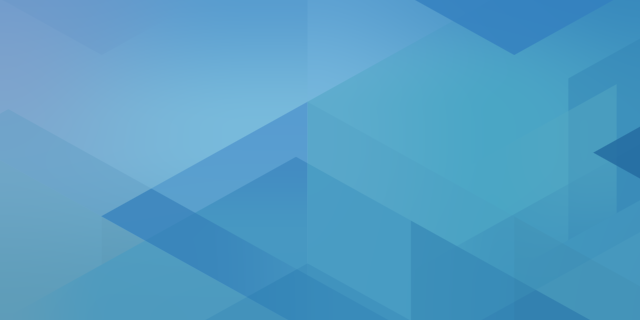
Write a Shadertoy shader that draws this background.

```glsl
// Overlapping translucent chevrons and panels on a soft blue-teal gradient.
// Every slanted edge shares one slope; half-plane masks are multiplied into
// shapes, and each shape is blended over the gradient with a fading opacity.

const float SLOPE = 0.555;

float edge(float d) {
    float w = 0.9 / iResolution.y;
    return smoothstep(-w, w, d);
}

// Half-planes below a rising or falling line through a, and right of x
float belowRise(vec2 p, vec2 a) { return edge(a.y + SLOPE * (p.x - a.x) - p.y); }
float belowFall(vec2 p, vec2 a) { return edge(a.y - SLOPE * (p.x - a.x) - p.y); }
float rightOf(vec2 p, float x) { return edge(p.x - x); }

// Three colours spread from left to right
vec3 spread(float x, vec3 left, vec3 middle, vec3 right) {
    return mix(mix(left, middle, smoothstep(0.0, 0.8, x)), right, smoothstep(0.9, 2.0, x));
}

vec3 backdrop(vec2 p) {
    vec3 top = spread(p.x, vec3(0.43, 0.61, 0.80), vec3(0.34, 0.61, 0.81), vec3(0.22, 0.54, 0.74));
    vec3 centre = spread(p.x, vec3(0.48, 0.68, 0.82), vec3(0.47, 0.73, 0.86), vec3(0.28, 0.61, 0.76));
    vec3 bottom = spread(p.x, vec3(0.36, 0.60, 0.71), vec3(0.30, 0.60, 0.75), vec3(0.28, 0.59, 0.74));
    vec3 c = mix(bottom, centre, smoothstep(0.0, 0.55, p.y));
    c = mix(c, top, smoothstep(0.6, 1.05, p.y));
    // Violet tint at the left border
    return mix(c, vec3(0.51, 0.62, 0.79), 0.5 * exp(-12.0 * p.x * p.x - 14.0 * (p.y - 0.76) * (p.y - 0.76)));
}

void mainImage(out vec4 fragColor, in vec2 fragCoord) {
    vec2 p = fragCoord / iResolution.xy * vec2(2.0, 1.0);
    vec3 col = backdrop(p);

    // Shared edges of the large chevrons
    vec2 tall = vec2(0.961, 0.682), inner = vec2(0.925, 0.510), low = vec2(0.961, 0.177);
    float tallRise = belowRise(p, tall), tallFall = belowFall(p, tall);
    float innerRise = belowRise(p, inner), innerFall = belowFall(p, inner);
    float bandTop = belowFall(p, vec2(0.026, 0.659));
    float bandBase = belowFall(p, vec2(0.0, 0.500));
    float spine = rightOf(p, 0.961), pillar = rightOf(p, 1.284);

    // Teal field right of the spine, with a pale wedge above it
    float glow = exp(-3.0 * distance(p, vec2(1.0, 0.74)));
    col = mix(col, vec3(0.46, 0.71, 0.87), 0.5 * glow * spine * (1.0 - tallRise));
    vec3 teal = mix(vec3(0.36, 0.67, 0.80), vec3(0.28, 0.65, 0.77), smoothstep(0.95, 1.6, p.x));
    float tealFade = smoothstep(1.02, 0.65, p.y) * smoothstep(2.15, 1.5, p.x);
    col = mix(col, teal, 0.9 * spine * tallRise * tealFade);
    col = mix(col, vec3(0.29, 0.60, 0.75), 0.25 * spine * tallFall);

    // Inverted triangles hanging from the top
    float leftHang = (1.0 - belowFall(p, vec2(0.318, 0.828))) * (1.0 - belowRise(p, vec2(0.318, 0.828)));
    col = mix(col, vec3(0.39, 0.58, 0.78), 0.28 * leftHang * smoothstep(0.62, 0.25, p.x));
    float rightHang = (1.0 - belowFall(p, vec2(1.607, 0.828))) * (1.0 - belowRise(p, vec2(1.607, 0.828)));
    col = mix(col, vec3(0.20, 0.50, 0.75), 0.8 * rightHang);

    // Lower left field and its teal foreground
    col = mix(col, vec3(0.38, 0.63, 0.74), 0.45 * bandBase * (1.0 - spine));
    col = mix(col, vec3(0.28, 0.60, 0.75), 0.65 * bandBase * innerRise * (1.0 - spine) * smoothstep(0.0, 0.35, p.x));
    col *= 1.0 - 0.02 * bandBase * rightOf(p, 0.318) * (1.0 - innerRise);

    // Tall and inner chevrons
    vec3 tallTint = mix(vec3(0.34, 0.62, 0.80), vec3(0.32, 0.59, 0.81), smoothstep(0.3, 0.65, p.y));
    col = mix(col, tallTint, 0.85 * tallRise * (1.0 - bandBase) * (1.0 - spine));
    vec3 innerTint = mix(vec3(0.26, 0.59, 0.75), vec3(0.24, 0.53, 0.75), smoothstep(0.25, 0.5, p.y));
    col = mix(col, innerTint, 0.8 * innerRise * innerFall * (1.0 - bandBase) * (1.0 - spine));
    col = mix(col, vec3(0.27, 0.60, 0.76), 0.75 * innerFall * spine * (1.0 - pillar));

    // Falling band that darkens where it crosses the chevrons
    float band = bandTop * belowRise(p, vec2(0.026, 0.659)) * (1.0 - bandBase);
    vec3 bandTint = mix(vec3(0.38, 0.62, 0.77), vec3(0.20, 0.49, 0.72), tallRise);
    float bandAlpha = mix(0.45, 0.65, tallRise) * smoothstep(1.14, 0.6, p.x);
    col = mix(col, bandTint, bandAlpha * band);

    // Low chevron at the bottom, deepest beneath the band
    float lowRoof = belowRise(p, low) * belowFall(p, low);
    col = mix(col, vec3(0.19, 0.51, 0.71), mix(0.35, 0.65, band) * lowRoof);

    // Crossing panels in the lower right
    float slab = belowRise(p, vec2(1.602, 0.328)) * pillar;
    col = mix(col, vec3(0.22, 0.54, 0.72), 0.45 * slab * smoothstep(1.25, 1.6, p.x));
    col = mix(col, vec3(0.21, 0.53, 0.71), 0.72 * innerFall * pillar);
    float corner = belowRise(p, vec2(1.505, 0.0));
    col = mix(col, vec3(0.29, 0.61, 0.75), 0.55 * corner * (1.0 - innerFall));
    col = mix(col, vec3(0.18, 0.48, 0.69), 0.40 * corner * innerFall);
    col *= 1.0 - 0.025 * rightOf(p, 1.607) * tallFall;

    // Tall panel at the right border
    float panel = rightOf(p, 1.776) * belowRise(p, vec2(1.776, 0.755)) * (1.0 - belowRise(p, vec2(1.776, 0.250)));
    col = mix(col, vec3(0.20, 0.52, 0.71), 0.50 * panel);

    // Pale teal sail rising to its upright edge
    float sail = belowRise(p, vec2(1.927, 0.737)) * (1.0 - rightOf(p, 1.927));
    sail *= 1.0 - belowRise(p, vec2(1.776, 0.250));
    col = mix(col, vec3(0.33, 0.66, 0.76), 0.50 * sail * smoothstep(1.4, 1.85, p.x) * smoothstep(0.1, 0.5, p.y));

    // Dark arrowhead pointing inward
    vec2 tip = vec2(1.854, 0.523);
    float arrow = belowRise(p, tip) * (1.0 - belowFall(p, tip));
    col = mix(col, vec3(0.14, 0.42, 0.63), 0.85 * arrow);

    fragColor = vec4(col, 1.0);
}
```
